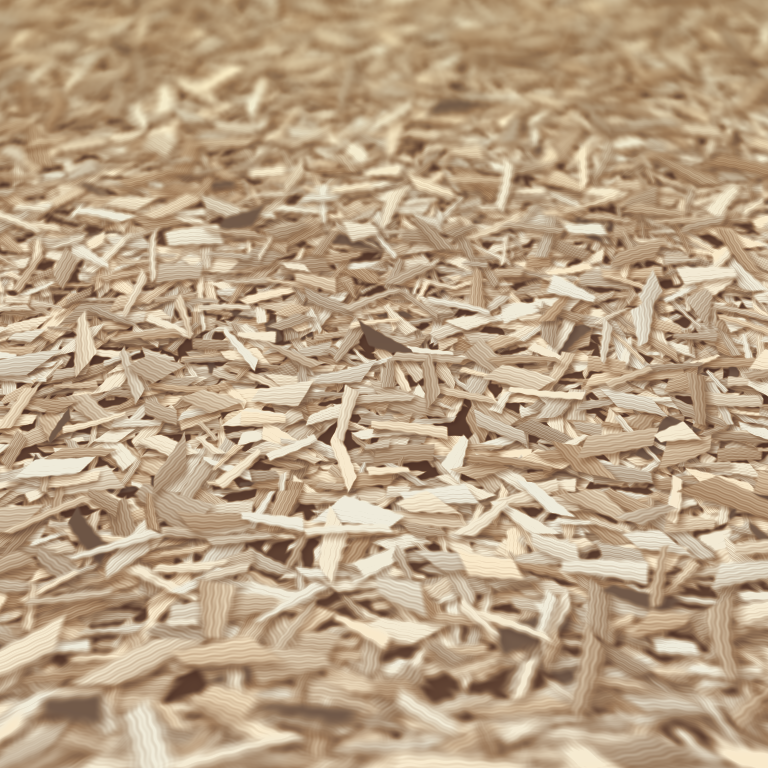
This texture is drawn by a Shadertoy shader. Its source:

```glsl
// Ground of dry wood chips receding into the distance, with shallow focus.
// Jittered cell layers of tapered slivers are stacked with soft shadows;
// a scalar tone is gathered first, then coloured through a wood ramp.

#define LAYERS 14
#define FOCUS_Y 0.47
#define SHARP_BLUR 0.0016
#define DEFOCUS 0.06
#define LARGE_CELL 0.088
#define SMALL_CELL 0.046
#define SHADOW 0.45
#define GRAIN 0.05
#define UMBER vec3(0.29, 0.18, 0.14)
#define BARK vec3(0.61, 0.48, 0.36)
#define CREAM vec3(0.88, 0.82, 0.72)

vec4 hash4(vec2 p) {
    vec4 q = fract(p.xyxy * vec4(0.1031, 0.1030, 0.0973, 0.1099));
    q += dot(q, q.wzxy + 33.33);
    return fract((q.xxyz + q.yzzw) * q.zywx);
}

// Soft coverage of a tapered sliver with slanted ends
float sliver(vec2 q, vec2 halfSize, float taper, float slant, float blur) {
    q.x += q.y * slant;
    float along = clamp(q.x / halfSize.x, -1.0, 1.0);
    float w = halfSize.y * (1.0 - taper * along);
    vec2 inner = vec2(halfSize.x, w) - abs(q);
    vec2 outer = vec2(halfSize.x, w) + abs(q);
    vec2 cover = smoothstep(-blur, blur, inner) * smoothstep(-blur, blur, outer);
    return cover.x * cover.y;
}

vec3 woodRamp(float tone) {
    float t = clamp(tone, 0.0, 1.13);
    return t < 0.55 ? mix(UMBER, BARK, t / 0.55)
                    : mix(BARK, CREAM, (t - 0.55) / 0.45);
}

// Adds one layer of chips to surface = (tone, warmth)
vec2 addChips(vec2 surface, vec2 p, float blur, float layer) {
    float cellSize = mix(LARGE_CELL, SMALL_CELL, fract(layer * 0.618));
    vec2 g = p / cellSize + layer * vec2(17.37, 9.71) + 40.0;
    vec2 home = floor(g);
    float soft = min(blur / cellSize, 0.36);
    float detail = 1.0 - smoothstep(0.04, 0.18, soft);

    // Far cells first, so that near chips lie on top
    for (int j = 1; j >= -1; j--)
    for (int i = -1; i <= 1; i++) {
        vec2 cell = home + vec2(i, j);
        vec4 place = hash4(cell + layer * 31.0);
        vec4 look = hash4(cell + layer * 13.0 + 211.5);
        vec2 d = g - cell - place.xy;
        if (dot(d, d) > 1.3) continue;

        // Angles gather around the horizontal
        float r = place.z * 2.0 - 1.0;
        float angle = r * (0.5 + 1.0 * r * r);
        vec2 axis = vec2(cos(angle), sin(angle));
        mat2 turn = mat2(axis.x, -axis.y, axis.y, axis.x);
        vec2 halfSize = vec2(mix(0.27, 0.58, place.w),
                             mix(0.055, 0.215, look.x * look.x));
        float taper = (look.y - 0.5) * 1.1;
        float slant = (look.z - 0.5) * 2.4;
        float bend = (fract(look.y * 7.0) - 0.5) * 0.3;

        // Shadow falls to the lower right
        vec2 s = turn * (d - vec2(0.045, -0.075));
        s.y += bend * s.x * s.x;
        float shade = sliver(s, halfSize, taper, slant, soft + 0.07);
        surface.x *= 1.0 - SHADOW * shade;

        // Face of the chip: random tone, lit upper edge, fibres lengthwise
        vec2 q = turn * d;
        q.y += bend * q.x * q.x + 0.006 * sin(q.x * 31.0 + look.z * 50.0);
        float cover = sliver(q, halfSize, taper, slant, soft);
        float tone = mix(0.66, 1.22, look.w);
        tone += 0.07 * clamp(q.y / halfSize.y, -1.0, 1.0);
        float fibre = sin(q.y * 75.0 + 2.0 * sin(q.x * 5.0 + look.x * 20.0))
                    + sin(q.y * 143.0 + q.x * 6.0 + look.z * 30.0);
        tone += GRAIN * detail * fibre;
        float warmth = fract(look.z * 5.0 + look.w * 3.0) * 2.0 - 1.0;

        // A few weathered grey pieces
        float weathered = step(0.988, fract(look.y * 11.0));
        tone = mix(tone, 0.3, weathered);
        warmth = mix(warmth, -2.0, weathered);
        surface = mix(surface, vec2(tone, warmth), cover);
    }
    return surface;
}

void mainImage(out vec4 fragColor, in vec2 fragCoord) {
    vec2 uv = fragCoord / iResolution.xy;

    // Perspective: chips shrink towards the top
    float density = 0.55 + 0.95 * uv.y;
    vec2 p = vec2((uv.x - 0.5) * density,
                  1.2 * (0.55 * uv.y + 0.475 * uv.y * uv.y));
    float away = uv.y - FOCUS_Y;
    float blur = (SHARP_BLUR + DEFOCUS * away * away) * density;

    vec2 surface = vec2(0.12, 0.0);
    for (int i = 0; i < LAYERS; i++)
        surface = addChips(surface, p, blur, float(i));

    // Broad uneven light over the heap
    float mound = sin(p.x * 9.0 + 2.0 * sin(p.y * 7.0)) * sin(p.y * 13.0 + p.x * 4.0);
    float tone = surface.x + 0.035 * mound;

    vec3 color = woodRamp(tone);
    color *= 1.0 + surface.y * vec3(0.025, -0.005, -0.045);
    color.b *= 1.0 - 0.06 * smoothstep(0.6, 1.0, uv.y);
    fragColor = vec4(clamp(color, 0.0, 1.0), 1.0);
}
```
